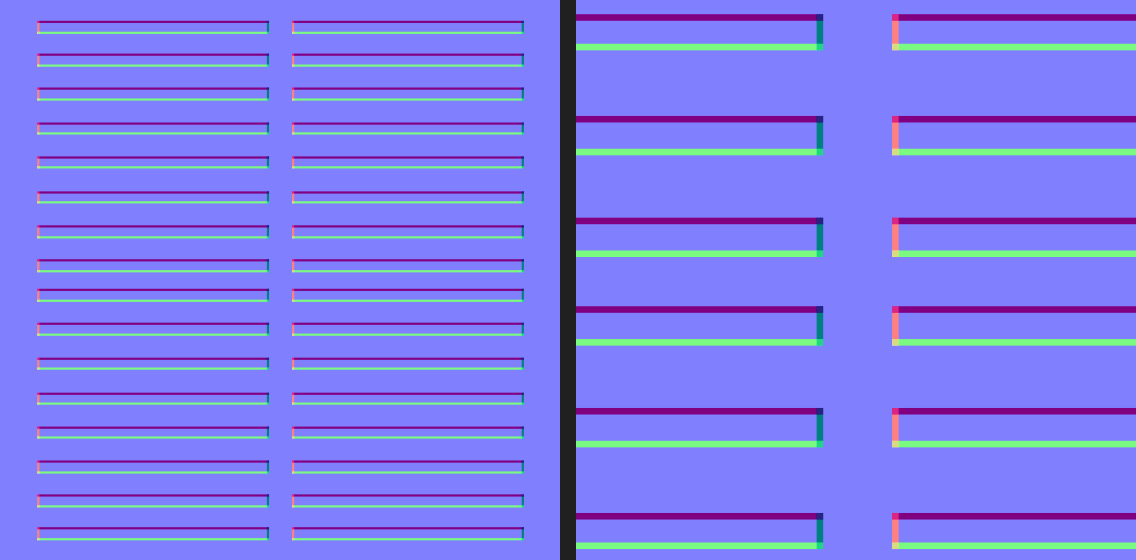
Left, the full canvas; right, a detail of the centre.
This texture map is drawn by a WebGL 1 fragment shader. Its source:

```glsl
precision highp float;
// Tangent-space normal map of a vent panel: two columns of sixteen thin slots.
// The layout is mirrored about the panel middle; each slot is a box whose
// two-texel rim faces inward, with diagonal normals where rims meet.

uniform vec2 u_resolution;

const float TILE = 512.0;                    // layout units across the canvas
const vec2 MIDDLE = vec2(256.5, 255.5);      // mirror axes
const vec2 COLUMN_SPAN = vec2(10.5, 222.5);  // slot ends, from the mirror axis
const float ROW_PITCH = 31.4;
const float ROW_LEAD = 2.4;                  // centres each row cell on its slot
const float LAST_ROW = 7.0;
const float LAST_ROW_SHIFT = 218.0;          // outermost row sits slightly closer
const float FIRST_ROW_OUTER = 19.5;
const float SLOT_HEIGHT = 12.0;
const float RIM_WIDTH = 2.0;

const vec2 LEFT_FACE = vec2(1.0, 0.0);
const vec2 RIGHT_FACE = vec2(-1.0, 0.0);
const vec2 TOP_FACE = vec2(0.0, -1.0);
const vec2 BOTTOM_FACE = vec2(-0.04, 0.96);
const float RIM_LIFT = 0.015;                // remaining z on the steep rim

// Antialiased coverage of the region where the signed distance is positive
vec2 coverage(vec2 dist, vec2 pixel) {
  return clamp(dist / pixel + 0.5, 0.0, 1.0);
}

// Inner and outer edge of the row nearest to a distance from the middle
vec2 rowSpan(float away) {
  float row = clamp(floor((away + ROW_LEAD) / ROW_PITCH), 0.0, LAST_ROW);
  float shift = min(floor(row * ROW_PITCH), LAST_ROW_SHIFT);
  float outer = FIRST_ROW_OUTER + shift;
  // Rows two to four are one unit thinner
  float thinner = step(1.5, row) * step(row, 4.5);
  return vec2(outer - SLOT_HEIGHT + thinner, outer);
}

// Normal of a slot, given the distances inward from its four sides
vec3 slotNormal(vec2 fromLow, vec2 fromHigh, vec2 pixel) {
  vec2 within = coverage(fromLow, pixel) * coverage(fromHigh, pixel);
  float inside = within.x * within.y;
  vec2 lowRim = inside * (1.0 - coverage(fromLow - RIM_WIDTH, pixel));
  vec2 highRim = inside * (1.0 - coverage(fromHigh - RIM_WIDTH, pixel));

  vec2 tilt = LEFT_FACE * lowRim.x + RIGHT_FACE * highRim.x
            + BOTTOM_FACE * lowRim.y + TOP_FACE * highRim.y;
  tilt /= max(1.0, length(tilt));

  float rim = max(max(lowRim.x, lowRim.y), max(highRim.x, highRim.y));
  return vec3(tilt, mix(1.0, RIM_LIFT, rim));
}

void main() {
  vec2 pixel = TILE / u_resolution;
  vec2 place = gl_FragCoord.xy * pixel - MIDDLE;

  // Fold into one quadrant, then find the slot there
  vec2 side = 2.0 * step(0.0, place) - 1.0;
  vec2 rows = rowSpan(abs(place.y));
  vec2 nearEdge = vec2(COLUMN_SPAN.x, rows.x);
  vec2 farEdge = vec2(COLUMN_SPAN.y, rows.y);

  // Unfold the slot so that its rim directions are not mirrored
  vec2 local = place - side * 0.5 * (nearEdge + farEdge);
  vec2 halfSize = 0.5 * (farEdge - nearEdge);
  vec3 normal = slotNormal(halfSize + local, halfSize - local, pixel);

  gl_FragColor = vec4(0.5 + 0.5 * normal, 1.0);
}
```
